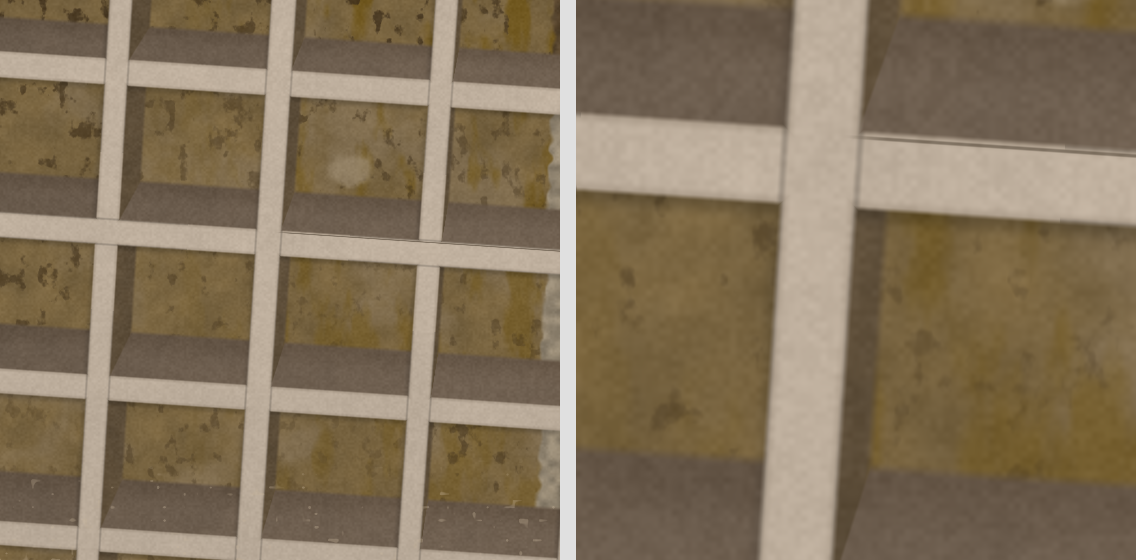
Left, the full canvas; right, a detail of the centre.
Write a WebGL 1 fragment shader that draws this pattern.

```glsl
precision highp float;
// Tilted grid of pale bars in front of deep, stained, shadowed compartments.
uniform vec2 u_resolution;

float hash(vec2 p) {
  return fract(sin(dot(p, vec2(127.1, 311.7))) * 43758.5453);
}

float noise(vec2 p) {
  vec2 i = floor(p), f = fract(p);
  f = f * f * (3.0 - 2.0 * f);
  return mix(mix(hash(i), hash(i + vec2(1.0, 0.0)), f.x),
             mix(hash(i + vec2(0.0, 1.0)), hash(i + 1.0), f.x), f.y);
}

float fbm(vec2 p) {
  float sum = 0.0, amp = 0.5;
  for (int i = 0; i < 4; i++) {
    sum += amp * noise(p);
    p = p * 2.03 + 17.3;
    amp *= 0.5;
  }
  return sum / 0.9375;
}

// Column and row coordinates; bars lie on the integers.
vec2 gridCoords(vec2 p) {
  float column = (p.x - 0.216 + 0.06 * p.y) / (0.291 - 0.0045 * p.y);
  float s = p.y - 0.067 * p.x - 0.1146;
  float row = 2.0 * s / (0.2901 + sqrt(0.0842 - 0.0148 * s));
  return vec2(column, row);
}

// Weathered back panel with ochre streaks, dark specks and pale patches.
vec3 backPanel(vec2 p, vec2 f, vec2 id) {
  vec3 col = vec3(0.47, 0.39, 0.25) * (0.88 + 0.24 * fbm(p * 22.0));
  col = mix(col, vec3(0.53, 0.46, 0.36), 0.55 * smoothstep(0.52, 0.75, fbm(p * 9.0 + 4.0)));
  float damp = smoothstep(0.2, 0.65, p.x) * (1.0 - 0.65 * p.y);
  float streak = smoothstep(0.48, 0.72, fbm(p * vec2(26.0, 10.0) + 31.0));
  col = mix(col, vec3(0.43, 0.33, 0.09), 0.8 * damp * streak);
  float dirt = smoothstep(0.61, 0.76, fbm(p * vec2(52.0, 38.0) + 9.0));
  col = mix(col, vec3(0.25, 0.19, 0.11), dirt * (0.35 + 0.5 * hash(id + 3.0)) * (1.0 - 0.5 * p.y));

  // One worn pale patch, and a rough light strip at the far right.
  float worn = length((p - vec2(0.627, 0.303)) / vec2(0.046, 0.034));
  worn += 0.5 * (fbm(p * 40.0) - 0.5);
  col = mix(col, vec3(0.59, 0.52, 0.41), 0.85 * smoothstep(1.1, 0.55, worn));
  float edge = f.x - 0.70 - 0.035 * id.y + 0.05 * (noise(p * 60.0) - 0.5);
  float strip = smoothstep(-0.01, 0.02, edge) * step(1.5, id.x);
  vec3 stripColor = mix(vec3(0.34, 0.27, 0.18), vec3(0.58, 0.53, 0.45), step(-0.5, id.y));
  return mix(col, stripColor * (0.85 + 0.3 * noise(p * 70.0)), strip);
}

// Back panel, left wall and floor of one compartment.
vec3 compartment(vec2 p, vec2 f, vec2 id) {
  float wallWidth = 0.115 - 0.045 * id.x;
  float floorDepth = 0.25 + 0.04 * id.y;
  float across = (f.x - 0.072) / wallWidth;
  float up = (0.92 - f.y) / floorDepth;
  vec3 col = backPanel(p, f, id);

  vec3 wall = vec3(0.36, 0.30, 0.22) * (0.9 + 0.2 * fbm(p * 30.0));
  vec3 shelf = mix(vec3(0.43, 0.37, 0.31), vec3(0.37, 0.31, 0.25), 0.7 * smoothstep(0.35, 1.0, up));
  shelf *= 0.96 + 0.07 * p.x + 0.08 * (fbm(p * 24.0) - 0.5);
  float wallMask = smoothstep(0.012, -0.012, (across - 1.0) * wallWidth);
  float floorMask = smoothstep(0.016, -0.016, (up - 1.0) * floorDepth);
  float floorInFront = smoothstep(-0.06, 0.06, across - up);
  col = mix(col, wall, wallMask);
  col = mix(col, shelf, floorMask * floorInFront);

  // Contact shade beneath the upper bar and beside the right one.
  float shade = max(smoothstep(0.13, 0.08, f.y), 0.7 * smoothstep(0.89, 0.93, f.x));
  return col * (1.0 - 0.2 * shade);
}

void main() {
  vec2 p = gl_FragCoord.xy / u_resolution;
  p.y = 1.0 - p.y;
  vec2 g = gridCoords(p);
  vec2 line = floor(g + 0.5);
  vec2 offset = (g - line) * vec2(0.289, 0.283);
  float middle = 1.0 - step(0.5, abs(line.x - 1.0));
  vec2 d = abs(offset) - vec2(0.0205 + 0.002 * middle, 0.0228);
  vec3 col = compartment(p, fract(g), floor(g));

  // Bars: the second rail crosses over every upright but the middle one.
  float railFront = (1.0 - step(0.5, abs(line.y - 1.0))) * (1.0 - middle);
  float nearest = min(d.x, d.y);
  float front = mix(d.x, d.y, railFront);
  vec3 bar = vec3(0.75, 0.69, 0.62) * (0.975 + 0.05 * fbm(p * 12.0));
  bar = mix(bar, vec3(0.66, 0.60, 0.53), 0.8 * smoothstep(-0.007, 0.0, nearest));
  bar *= 1.0 - 0.04 * smoothstep(0.4, 1.0, p.y);
  bar *= 1.0 - 0.17 * smoothstep(0.0035, 0.0, abs(front));

  // Dark hairline joint along the second rail.
  float hairline = smoothstep(0.0016, 0.0003, abs(offset.y + 0.0195));
  hairline *= smoothstep(0.49, 0.52, p.x) * (1.0 - step(0.5, abs(line.y - 1.0)));
  bar = mix(bar, vec3(0.40, 0.35, 0.29), 0.7 * hairline * step(d.y, 0.0));
  col = mix(col, bar, smoothstep(0.002, -0.002, nearest));

  // Small chalky flecks low down, then fine grain.
  float fleck = smoothstep(0.86, 0.96, noise(p * 85.0 + 5.0)) * smoothstep(0.80, 0.88, p.y);
  col = mix(col, vec3(0.77, 0.70, 0.60), 0.35 * fleck);
  col += 0.035 * (noise(p * 260.0) - 0.5) + 0.02 * (noise(p * 120.0) - 0.5);
  gl_FragColor = vec4(col, 1.0);
}
```
